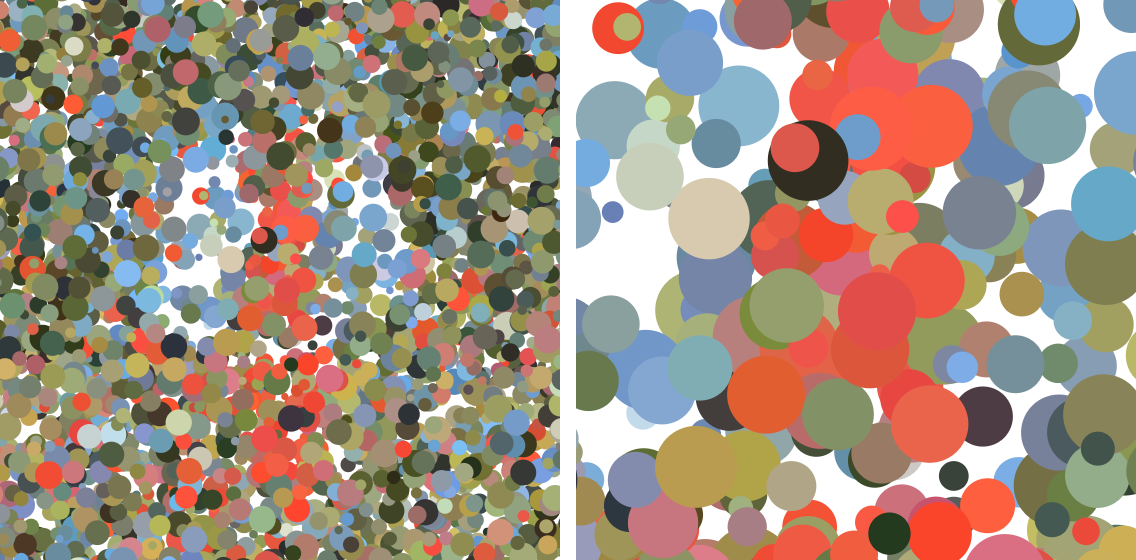
Left, the full canvas; right, a detail of the centre.
A Shadertoy shader for this pattern:

```glsl
const int LAYERS = 8;
const float CELL = 0.05;          // grid pitch of one layer
const float MIN_RADIUS = 0.006;
const float MAX_RADIUS = 0.025;
const float SIZE_POWER = 0.7;     // below 1 favours large dots
const vec3 PAPER = vec3(1.0);

// Tones: dark, khaki, blue, pale, rose, red; each dot blends two ends
const int TONES = 6;
const vec3 TONE_A[TONES] = vec3[](
    vec3(0.37, 0.36, 0.17), vec3(0.71, 0.63, 0.30), vec3(0.42, 0.65, 0.87),
    vec3(0.80, 0.84, 0.68), vec3(0.83, 0.42, 0.46), vec3(0.98, 0.31, 0.20));
const vec3 TONE_B[TONES] = vec3[](
    vec3(0.32, 0.39, 0.39), vec3(0.54, 0.60, 0.50), vec3(0.54, 0.57, 0.58),
    vec3(0.76, 0.80, 0.90), vec3(0.64, 0.52, 0.46), vec3(0.86, 0.36, 0.28));
const float TONE_SPREAD[TONES] = float[](0.48, 0.15, 0.14, 0.05, 0.12, 0.08);

// Zones: upper shade, lower meadow, cool clearing, warm core
const int ZONES = 4;
const float ZONE_SHARE[ZONES * TONES] = float[](
    0.47, 0.25, 0.16, 0.01, 0.07, 0.04,
    0.28, 0.38, 0.17, 0.02, 0.10, 0.05,
    0.10, 0.16, 0.58, 0.08, 0.05, 0.03,
    0.14, 0.21, 0.05, 0.01, 0.15, 0.44);
const float ZONE_DENSITY[ZONES] = float[](0.91, 0.86, 0.42, 0.80);

float hash(vec2 p, float seed) {
    return fract(sin(dot(p, vec2(127.1, 311.7)) + seed * 74.7) * 43758.5453);
}

// Soft zone borders come from a random choice per dot
int pickZone(vec2 p, float pick, float blend) {
    float widening = 1.0 - smoothstep(0.25, 0.46, p.y);
    float halfWidth = mix(0.065, 0.16, widening);
    float axis = mix(0.50, 0.46, widening);
    float warm = 1.0 - smoothstep(0.7, 1.2, abs(p.x - axis) / halfWidth);
    warm *= smoothstep(0.04, 0.16, p.y) * (1.0 - smoothstep(0.73, 0.81, p.y));
    float cool = 1.0 - smoothstep(0.8, 1.2, length((p - vec2(0.48, 0.57)) / vec2(0.26, 0.21)));
    if (pick < warm) return 3;
    if (blend < cool) return 2;
    return pick < smoothstep(0.1, 0.7, p.y) ? 0 : 1;
}

vec3 dotColor(int zone, vec2 id, float seed) {
    float pick = hash(id, seed + 0.1);
    int tone = 0;
    for (int i = 0; i < TONES - 1; i++) {
        pick -= ZONE_SHARE[zone * TONES + i];
        if (pick < 0.0) break;
        tone = i + 1;
    }
    vec3 color = mix(TONE_A[tone], TONE_B[tone], hash(id, seed + 0.2));
    float light = 1.0 + TONE_SPREAD[tone] * (2.0 * hash(id, seed + 0.3) - 1.0);
    vec3 tint = vec3(hash(id, seed + 0.4), hash(id, seed + 0.5), hash(id, seed + 0.6)) - 0.5;
    return clamp(color * light + 0.10 * tint, 0.0, 1.0);
}

void mainImage(out vec4 fragColor, in vec2 fragCoord) {
    vec2 uv = fragCoord / iResolution.y;
    float pixel = 1.0 / iResolution.y;
    vec3 color = PAPER;

    // Paint shifted grids of jittered dots, back to front
    for (int layer = 0; layer < LAYERS; layer++) {
        float seed = float(layer) * 1.37 + 1.0;
        vec2 shift = vec2(hash(vec2(3.0, 7.0), seed), hash(vec2(5.0, 2.0), seed));
        vec2 cell = floor(uv / CELL + shift);

        for (int j = -1; j <= 1; j++)
        for (int i = -1; i <= 1; i++) {
            vec2 id = cell + vec2(i, j);
            vec2 jitter = vec2(hash(id, seed + 0.7), hash(id, seed + 0.8));
            vec2 center = (id + jitter - shift) * CELL;
            float size = pow(hash(id, seed + 0.9), SIZE_POWER);
            float edge = length(uv - center) - mix(MIN_RADIUS, MAX_RADIUS, size);
            if (edge > pixel) continue;

            int zone = pickZone(center, hash(id, seed + 0.15), hash(id, seed + 0.25));
            if (hash(id, seed + 0.35) > ZONE_DENSITY[zone]) continue;
            float cover = clamp(0.5 - edge / pixel, 0.0, 1.0);
            color = mix(color, dotColor(zone, id, seed), cover);
        }
    }
    fragColor = vec4(color, 1.0);
}
```
